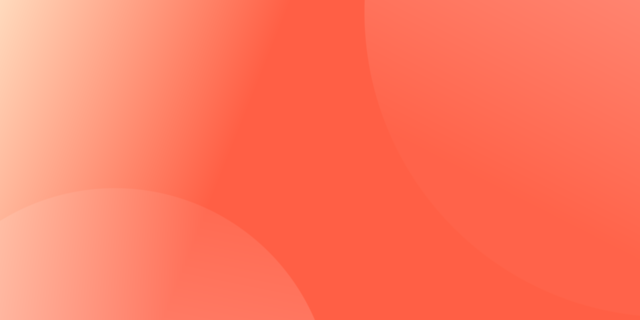
Write a WebGL 2 fragment shader that draws this background.

```glsl
#version 300 es
precision highp float;

uniform vec2 u_resolution;
out vec4 fragColor;

#define CORAL vec3(1.0, 0.373, 0.270)
#define CREAM vec3(1.0, 0.855, 0.740)
#define FADE_LENGTH 0.91
#define FADE_TILT 0.40
#define LOW_DISC vec3(0.359, -0.268, 0.680)
#define HIGH_DISC vec3(2.091, 0.961, 0.952)
#define LOW_SLOPE vec2(-0.05, -0.25)
#define HIGH_SLOPE vec2(0.128, 0.250)

// Antialiased coverage of a disc given as (center, radius)
float discMask(vec2 p, vec3 disc) {
    float pixel = 1.0 / u_resolution.y;
    float d = length(p - disc.xy) - disc.z;
    return 1.0 - smoothstep(-pixel, pixel, d);
}

// Opacity that varies linearly from its value at an anchor point
float linearVeil(vec2 p, vec2 anchor, float opacity, vec2 slope, float least) {
    return clamp(opacity + dot(p - anchor, slope), least, 0.3);
}

void main() {
    // Height is one unit, the origin is at the lower left
    vec2 p = gl_FragCoord.xy / u_resolution.y;

    // Tilted cream glow from the upper left
    float fade = (p.x + FADE_TILT * (1.0 - p.y)) / FADE_LENGTH;
    vec3 color = mix(CREAM, CORAL, clamp(fade, 0.0, 1.0));

    // Translucent white discs
    float lowVeil = linearVeil(p, vec2(0.65, 0.0), 0.16, LOW_SLOPE, 0.04);
    float highVeil = linearVeil(p, vec2(2.0, 1.0), 0.23, HIGH_SLOPE, 0.025);
    color = mix(color, vec3(1.0), lowVeil * discMask(p, LOW_DISC));
    color = mix(color, vec3(1.0), highVeil * discMask(p, HIGH_DISC));

    fragColor = vec4(color, 1.0);
}
```
